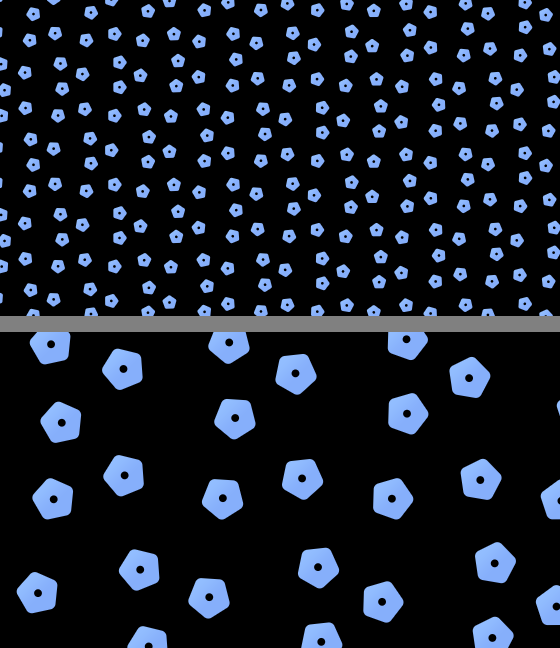
Top, the full canvas; bottom, a detail of the centre.
Write a Shadertoy shader that draws this pattern.

```glsl
// Rounded blue pentagons with a pierced centre on black, in staggered rows.
// Each one is pushed off its lattice point along a direction that turns steadily
// from column to column and row to row; the pentagon turns with that direction.

const float PI = 3.14159265;

// Signed distance to a rounded pentagon with one side facing the +x axis.
float pentagon(vec2 p, float apothem, float corner) {
    float sector = 2.0 * PI / 5.0;
    float a = mod(atan(p.y, p.x) + 0.5 * sector, sector) - 0.5 * sector;
    vec2 folded = length(p) * vec2(cos(a), abs(sin(a)));
    float inner = apothem - corner;
    vec2 q = folded - inner * vec2(1.0, tan(0.5 * sector));
    return length(max(q, 0.0)) + min(q.x, 0.0) - corner;
}

// Coverage of a shape, softened over one pixel.
float cover(float dist) {
    return clamp(0.5 - dist * iResolution.y, 0.0, 1.0);
}

void mainImage(out vec4 fragColor, in vec2 fragCoord) {
    vec2 uv = fragCoord / iResolution.y;
    vec2 spacing = vec2(0.1833, 0.0477);
    float nearestRow = round(uv.y / spacing.y);
    vec3 color = vec3(0.0);

    // A shifted pentagon can reach into the rows above and below.
    for (float i = -1.0; i <= 1.0; i++) {
        float row = nearestRow + i;
        float stagger = 0.5 - 0.5 * mod(row, 2.0);
        float column = round(uv.x / spacing.x - stagger) + stagger;

        // Direction of the shift, two fifths of a turn per row.
        float angle = 0.35 * column - 0.07 + 0.8 * PI * row;
        vec2 dir = vec2(cos(angle), sin(angle));
        vec2 p = uv - vec2(column, row) * spacing - 0.0144 * dir;

        // Turn into the frame of the pentagon and cut out the centre.
        vec2 local = vec2(dot(p, dir), dot(p, vec2(-dir.y, dir.x)));
        float body = cover(pentagon(local, 0.0195, 0.0065));
        float hole = cover(length(p) - 0.0041);

        // Gentle sheen, lighter towards the upper left.
        float sheen = smoothstep(-0.01, 0.03, p.y - p.x);
        vec3 blue = mix(vec3(0.525, 0.685, 0.985), vec3(0.575, 0.745, 1.0), sheen);
        color = mix(color, blue, body * (1.0 - hole));
    }
    fragColor = vec4(color, 1.0);
}
```
